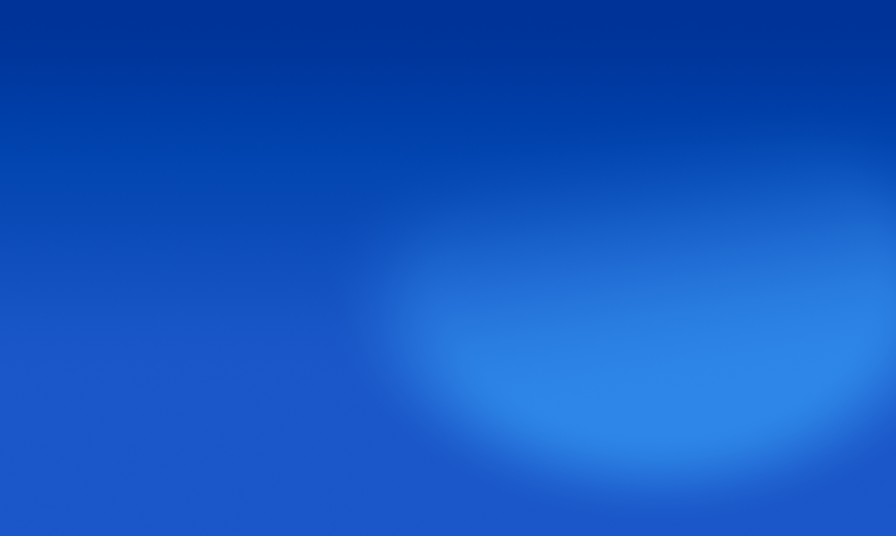
Write a Shadertoy shader that draws this background.

```glsl
const vec3 NAVY = vec3(0.0, 0.200, 0.595);
const vec3 COBALT = vec3(0.0, 0.262, 0.682);
const vec3 ROYAL = vec3(0.105, 0.340, 0.785);
const vec3 AZURE = vec3(0.180, 0.530, 0.910);

// Vertical blend from royal blue below to navy above
vec3 skyGradient(float height) {
    vec3 lower = mix(ROYAL, COBALT, smoothstep(0.28, 0.80, height));
    return mix(lower, NAVY, smoothstep(0.68, 0.98, height));
}

// Soft ellipse: one inside, zero outside
float softEllipse(vec2 p, vec2 center, vec2 radii, float inner, float outer) {
    float d = length((p - center) / radii);
    return 1.0 - smoothstep(inner, outer, d);
}

// Fade that grows downward along a slightly tilted axis
float tiltedFade(vec2 p, float pivot, float slope, float low, float high) {
    float height = p.y - slope * (p.x - pivot);
    return 1.0 - smoothstep(low, high, height);
}

float hash(vec2 p) {
    return fract(sin(dot(p, vec2(12.99, 78.23))) * 43758.5);
}

void mainImage(out vec4 fragColor, in vec2 fragCoord) {
    vec2 uv = fragCoord / iResolution.xy;
    vec2 glowCenter = vec2(0.736, 0.487);
    vec2 glowRadii = vec2(0.345, 0.426);

    // Bowl-shaped glow over the gradient
    float glow = softEllipse(uv, glowCenter, glowRadii, 0.68, 1.10);
    glow *= tiltedFade(uv, glowCenter.x, 0.25, 0.24, 0.80);
    vec3 color = mix(skyGradient(uv.y), AZURE, glow);

    // Faint dither against banding
    color += (hash(fragCoord) - 0.5) / 255.0;
    fragColor = vec4(color, 1.0);
}
```
